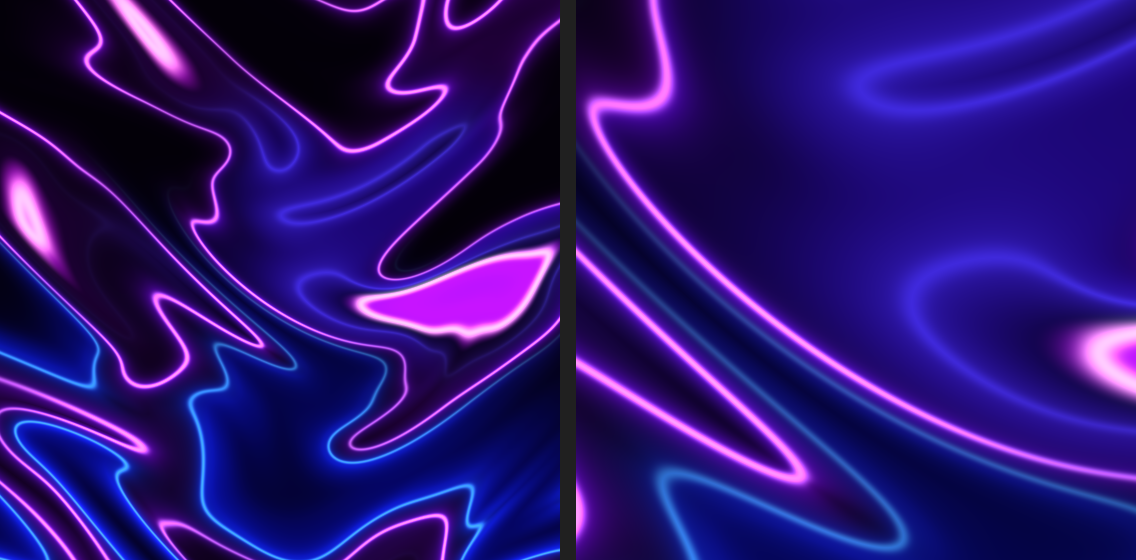
Left, the full canvas; right, a detail of the centre.
This background is drawn by a three.js fragment shader. Its source:

```glsl
varying vec2 vUv;

const vec3 NIGHT = vec3(0.010, 0.0, 0.030);
const vec3 PLUM = vec3(0.105, 0.0, 0.19);
const vec3 INDIGO = vec3(0.10, 0.015, 0.44);
const vec3 NAVY = vec3(0.01, 0.02, 0.40);
const vec3 VIOLET = vec3(0.50, 0.03, 0.92);
const vec3 MAGENTA = vec3(0.85, 0.08, 0.95);
const vec3 PINK = vec3(0.45, 0.52, 0.25);
const vec3 AZURE = vec3(0.02, 0.22, 0.98);
const vec3 CYAN = vec3(0.20, 0.50, 0.30);
const vec3 SHEEN = vec3(0.20, 0.20, 0.58);

const int WARP_STEPS = 4;
const vec2 DENSITY = vec2(9.5, 15.0);
const float BEND = 0.7;
const float BEND_CENTRE = 0.6;
const float POOL_LIFT = 0.48;
const float BASE_SLOPE = 3.2;
const float SLOPE_SHARE = 0.5;
const float PROBE = 0.0015;

const float RIM_LEVEL = 0.22;
const float BLUE_LEVEL = -0.06;
const float SHEEN_LEVEL = 0.66;
const float CORE_LEVEL = 0.98;
const float LINE_WIDTH = 0.0034;
const float HALO_WIDTH = 0.009;

// Soft elliptical region holding the indigo liquid
float poolMask(vec2 p) {
  vec2 offset = (p - vec2(0.68, 0.60)) / vec2(0.50, 0.29);
  return 1.0 - smoothstep(0.5, 1.15, length(offset));
}

// Region where blue light reaches, strongest at the lower left
float blueMask(vec2 p) {
  return 1.0 - smoothstep(0.25, 0.80, p.y + 0.25 * p.x);
}

// Folded liquid surface: bent coordinates, warped by layered sines
float liquidHeight(vec2 p) {
  float across = p.x - BEND_CENTRE;
  vec2 q = vec2(p.x, p.y - BEND * across * across) * DENSITY;
  float frequency = 0.8;
  float amplitude = 1.15;
  for (int i = 0; i < WARP_STEPS; i++) {
    vec2 phase = vec2(1.3, 4.1) * float(i + 1);
    q += amplitude * sin(frequency * q.yx * vec2(1.0, 0.8) + phase);
    frequency *= 1.6;
    amplitude *= 0.54;
  }
  float waves = sin(q.x + 0.6) + sin(q.y + 2.0) + sin(0.7 * (q.x + q.y) + 4.0);
  return waves / 2.8 + POOL_LIFT * poolMask(p);
}

// Contour distance that lets lines swell where the surface is flat
float contourDistance(float height, float slope, float level) {
  return abs(height - level) / (BASE_SLOPE + SLOPE_SHARE * slope);
}

float thinLine(float d, float width) {
  return exp(-d * d / (width * width));
}

float halo(float d, float width) {
  return exp(-d / width);
}

void main() {
  vec2 p = vUv;
  float h = liquidHeight(p);
  vec2 gradient = vec2(liquidHeight(p + vec2(PROBE, 0.0)) - h,
                       liquidHeight(p + vec2(0.0, PROBE)) - h) / PROBE;
  float slope = length(gradient);
  float pool = poolMask(p);
  float blue = blueMask(p);

  float rim = contourDistance(h, slope, RIM_LEVEL);
  float edge = contourDistance(h, slope, BLUE_LEVEL);
  float gloss = contourDistance(h, slope, SHEEN_LEVEL);
  float core = contourDistance(h, slope, CORE_LEVEL);

  // Dark bodies on either side of the rim
  float inside = smoothstep(RIM_LEVEL - 0.03, RIM_LEVEL + 0.03, h);
  float below = 1.0 - smoothstep(BLUE_LEVEL - 0.12, BLUE_LEVEL + 0.04, h);
  float deep = 1.0 - smoothstep(-0.95, -0.2, h);
  float ripple = 0.72 + 0.28 * sin(8.0 * h + 5.0 * p.x);
  vec3 outer = mix(NIGHT, PLUM, 0.5 * smoothstep(-0.3, 0.2, h));
  outer += NAVY * below * blue * (1.0 - 0.8 * deep);
  vec3 inner = mix(PLUM, INDIGO, pool) * ripple;
  vec3 color = mix(outer, inner, inside);

  // Blue edge with a wide glow
  color += blue * (AZURE * (0.6 * halo(edge, 0.010) + 0.22 * halo(edge, 0.035))
         + CYAN * thinLine(edge, LINE_WIDTH));

  // Faint gloss inside the liquid
  float glossTone = 0.1 + 0.75 * pool;
  color += SHEEN * glossTone * (0.55 * halo(gloss, 0.014) + 0.3 * thinLine(gloss, 0.004));

  // Neon rim with uneven brightness
  float power = 0.80 + 0.25 * sin(9.0 * p.x - 7.0 * p.y + 1.0);
  color += power * (VIOLET * (0.75 * halo(rim, HALO_WIDTH) + 0.08 * halo(rim, 0.04))
         + (0.45 * MAGENTA + PINK) * thinLine(rim, LINE_WIDTH));

  // Hot cores with a pale outline
  float hot = smoothstep(CORE_LEVEL - 0.16, CORE_LEVEL + 0.02, h);
  color += MAGENTA * 0.8 * hot + 1.4 * PINK * thinLine(core, 0.009);

  gl_FragColor = vec4(clamp(color, 0.0, 1.0), 1.0);
}
```
